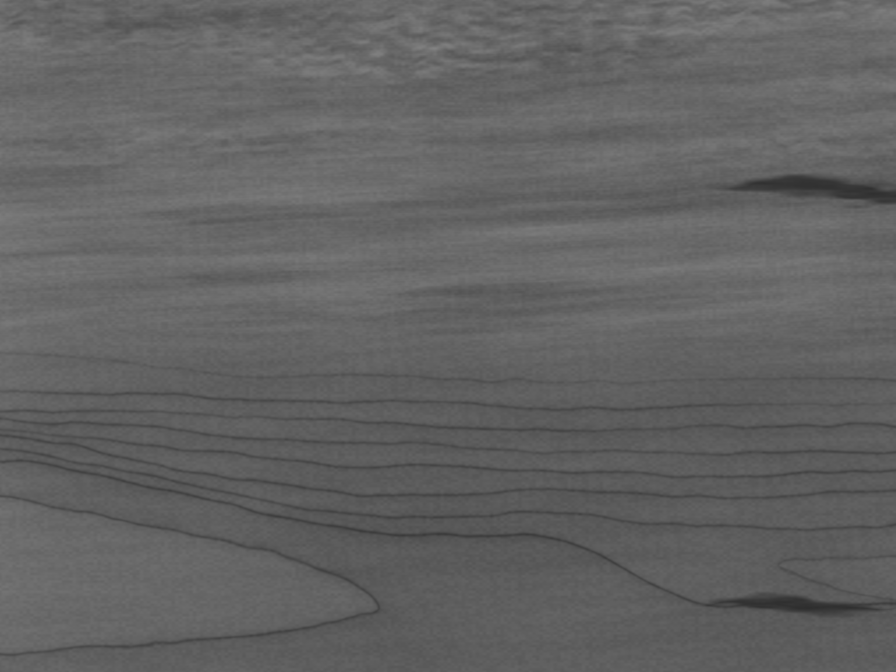
Write a Shadertoy shader that draws this texture.

```glsl
// Grey planed wood: streaky, flecked grain above and smooth flat-sawn figure below.
// Growth lines come from a loop of drifting curves, tongues from parabola-like
// distance fields, and two dark lens-shaped knots sit at the right edge.

#define BASE_TONE 0.382
#define LINE_COUNT 8
#define LINE_DEPTH 0.075
#define LINE_WIDTH 0.0026
#define SHADE_DEPTH 0.034
#define SHADE_WIDTH 0.017
#define STREAK_DEPTH 0.11
#define FLECK_DEPTH 0.10
#define BLOTCH_DEPTH 0.08
#define GRAIN_DEPTH 0.035
#define KNOT_TONE 0.17

float hash(vec2 p) {
    return fract(sin(dot(p, vec2(127.1, 311.7))) * 43758.5453);
}

float noise(vec2 p) {
    vec2 i = floor(p), f = fract(p);
    f = f * f * (3.0 - 2.0 * f);
    return mix(mix(hash(i), hash(i + vec2(1, 0)), f.x),
               mix(hash(i + vec2(0, 1)), hash(i + vec2(1, 1)), f.x), f.y);
}

float fbm(vec2 p) {
    float sum = 0.0, amp = 0.5;
    for (int i = 0; i < 4; i++) {
        sum += amp * noise(p);
        p = p * 2.03 + 17.3;
        amp *= 0.5;
    }
    return sum / 0.9375;
}

// Thin dark line with a soft shade on its positive side
float growthEdge(float d) {
    float line = exp(-d * d / (LINE_WIDTH * LINE_WIDTH));
    float shade = d > 0.0 ? exp(-d / SHADE_WIDTH) : exp(d / (0.25 * SHADE_WIDTH));
    return LINE_DEPTH * line + SHADE_DEPTH * shade;
}

// Height of growth line t (0 = top, 1 = bottom) at x
float growthHeight(float x, float t) {
    float left = mix(0.485, 0.325, sqrt(t));
    float right = mix(0.43, 0.205, t);
    float y = mix(left, right, smoothstep(-0.1, 0.6, x));
    y -= 0.1 * pow(t, 12.0) * smoothstep(0.78, 1.08, x);
    y += 0.034 * (fbm(vec2(x * 3.5, t * 4.0 + 2.0)) - 0.5);
    return y + 0.005 * (noise(vec2(x * 26.0, t * 31.0)) - 0.5);
}

// Approximate distance to a tongue outline, positive outside
float tongue(vec2 p, vec2 tip, float reach, vec2 halfHeight) {
    float s = (tip.x - p.x) / reach;
    float k = p.y > tip.y ? halfHeight.x : halfHeight.y;
    float u = abs(p.y - tip.y) / k;
    vec2 slope = vec2(1.0 / reach, 1.8 * pow(u, 0.8) / k);
    return (pow(u, 1.8) - s) / length(slope);
}

// Soft lens with ragged, streaked ends
float knot(vec2 p, vec2 center, vec2 size) {
    vec2 q = (p - center) / size;
    q.y += 0.35 * sin(q.x * 2.5) + 0.9 * (noise(p * vec2(22.0, 110.0)) - 0.5);
    float body = smoothstep(-0.35, 0.65, 1.0 - q.x * q.x - abs(q.y));
    return body * (0.78 + 0.22 * noise(p * vec2(30.0, 260.0)));
}

void mainImage(out vec4 fragColor, in vec2 fragCoord) {
    vec2 p = fragCoord / iResolution.y;
    float upper = smoothstep(0.43, 0.54, p.y + 0.05 * (fbm(p * 5.0) - 0.5));

    // Broad light and blotches
    float tone = BASE_TONE - 0.012 + 0.028 * upper;
    tone += 0.055 * exp(-p.x * 4.5);
    tone += 0.04 * smoothstep(0.85, 1.33, p.x) * smoothstep(0.55, 1.0, p.y);
    tone += BLOTCH_DEPTH * (fbm(p * vec2(3.5, 5.0) + 4.0) - 0.5) * mix(0.6, 1.0, upper);

    // Long streaks, rising slightly to the right
    vec2 g = vec2(p.x, p.y - 0.05 * p.x + 0.02 * (fbm(p * 2.5) - 0.5));
    float streak = fbm(g * vec2(2.2, 42.0)) - 0.5;
    float fine = fbm(g * vec2(9.0, 120.0) + 9.0) - 0.5;
    tone += STREAK_DEPTH * (streak + 0.55 * fine) * mix(0.3, 1.0, upper);
    float darkStreak = smoothstep(0.6, 0.8, fbm(g * vec2(2.8, 30.0) + 31.0));
    tone -= 0.06 * darkStreak * upper * smoothstep(0.85, 0.6, p.y);

    // Rippled flecks near the top
    float ripple = g.y + 0.0035 * sin(p.x * 65.0 + 9.0 * noise(p * 9.0));
    float fleck = noise(vec2(p.x * 48.0, ripple * 150.0)) - 0.5;
    float fleckBand = smoothstep(0.3, 0.7, noise(g * vec2(1.6, 17.0)));
    tone += FLECK_DEPTH * fleck * (0.25 + 0.75 * fleckBand) * smoothstep(0.72, 0.83, p.y);

    // Growth lines, crowded at the left and spreading to the right
    for (int i = 0; i < LINE_COUNT; i++) {
        float t = float(i) / float(LINE_COUNT - 1);
        float strength = mix(0.35, 0.8, smoothstep(0.2, 0.7, noise(vec2(p.x * 3.0, t * 41.0))));
        strength = mix(strength, 1.0, t * t * t);
        tone -= strength * growthEdge(growthHeight(p.x, t) - p.y);
    }

    // Large tongue at lower left, small one facing it at the right
    vec2 w = p + 0.024 * (vec2(fbm(p * 9.0), fbm(p * 9.0 + 40.0)) - 0.5);
    float big = tongue(w, vec2(0.565, 0.1), 0.565, vec2(0.157, 0.075));
    tone -= 0.9 * growthEdge(big);
    tone += 0.015 * smoothstep(0.01, -0.03, big);
    float small = tongue(vec2(-w.x, w.y + 0.18 * (w.x - 1.16)), vec2(-1.16, 0.158), 0.17, vec2(0.04, 0.022));
    tone -= 0.55 * growthEdge(small);

    // Fine pores, then knots
    tone += GRAIN_DEPTH * (noise(p * vec2(190.0, 260.0)) - 0.5);
    float knots = max(knot(p, vec2(1.235, 0.719), vec2(0.17, 0.018)),
                      knot(p, vec2(1.185, 0.1), vec2(0.14, 0.012)));
    tone = mix(tone, KNOT_TONE, 0.92 * knots);

    fragColor = vec4(vec3(clamp(tone, 0.0, 1.0)), 1.0);
}
```
